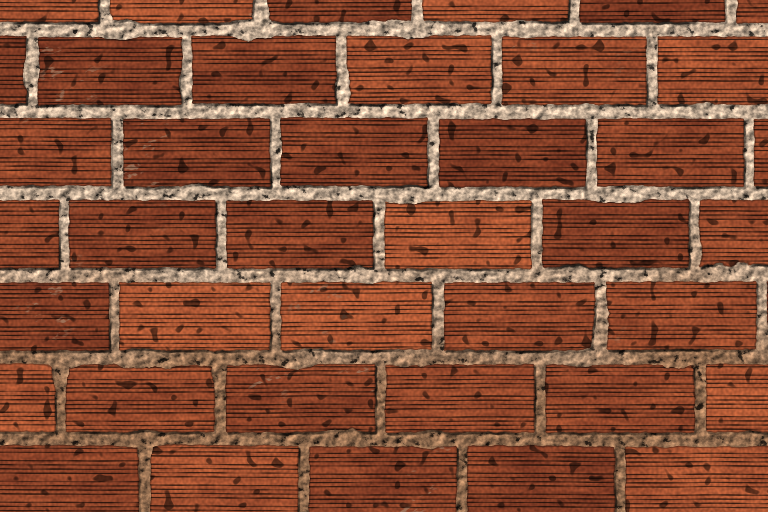
Write a Shadertoy shader that draws this texture.

```glsl
// A wall of grooved clay bricks in seven running courses with rough mortar.
// Each brick is a ragged box distance; hashes vary its tone, tilt and smears.
// Gradient noise gives the mortar relief, the worn grooves and the scrapes.

float hash(vec2 p) {
    vec3 q = fract(p.xyx * vec3(0.1031, 0.1030, 0.0973));
    q += dot(q, q.yzx + 33.33);
    return fract((q.x + q.y) * q.z);
}

vec2 gradientAt(vec2 cell) {
    float angle = 6.2832 * hash(cell + 57.0);
    return vec2(cos(angle), sin(angle));
}

float noise(vec2 p) {
    vec2 i = floor(p), f = fract(p);
    vec2 u = f * f * f * (f * (f * 6.0 - 15.0) + 10.0);
    vec2 e = vec2(0.0, 1.0);
    float low = mix(dot(gradientAt(i), f), dot(gradientAt(i + e.yx), f - e.yx), u.x);
    float high = mix(dot(gradientAt(i + e), f - e), dot(gradientAt(i + e.yy), f - e.yy), u.x);
    return 1.4 * mix(low, high, u.y);
}

float fbm(vec2 p) {
    float sum = 0.0, amplitude = 0.5;
    for (int i = 0; i < 4; i++) {
        sum += amplitude * noise(p);
        p = mat2(1.6, 1.2, -1.2, 1.6) * p + 7.3;
        amplitude *= 0.5;
    }
    return sum;
}

// Signed distance to the nearest brick; also its id and local position
float brickDistance(vec2 p, out vec2 id, out vec2 local) {
    // Each course has its own joint position and brick pitch
    const float joint[7] = float[7](0.902, 0.742, 0.855, 0.740, 0.846, 0.668, 0.816);
    const float pitch[7] = float[7](0.3095, 0.3125, 0.3160, 0.3075, 0.3085, 0.3030, 0.3060);
    float course = clamp(floor((p.y - 0.1426) / 0.16) + 1.0, 0.0, 6.0);
    int c = int(course);
    float along = (p.x - joint[c]) / pitch[c];
    id = vec2(floor(along) + 10.0, course);
    local = vec2((along - floor(along) - 0.5) * pitch[c], p.y - 0.0626 - 0.16 * course);

    // Slight shift and tilt per brick
    local += 0.003 * (vec2(hash(id + 3.1), hash(id + 8.7)) - 0.5);
    local.y += 0.012 * (hash(id + 5.3) - 0.5) * local.x;
    vec2 q = abs(local) - vec2(0.5 * pitch[c] - 0.0105, 0.0665) + 0.003;
    float box = length(max(q, 0.0)) + min(max(q.x, q.y), 0.0) - 0.003;

    // Chipped edges and mortar lapping over the face
    float lap = smoothstep(0.2, 0.7, noise(p * 9.0 + 4.0));
    return box + 0.004 * fbm(p * 42.0) + 0.011 * lap * (0.6 + fbm(p * 30.0));
}

vec3 mortarColor(vec2 p) {
    vec2 q = p * vec2(48.0, 56.0);
    float height = fbm(q);
    float relief = height - fbm(q + vec2(-0.28, 0.32));
    float paleness = smoothstep(0.2, 0.62, p.y + 0.15 * noise(p * 4.0));
    vec3 color = mix(vec3(0.55, 0.41, 0.30), vec3(0.74, 0.65, 0.56), paleness);
    color *= 1.0 + 0.9 * relief + 0.15 * noise(p * 170.0);
    // Scattered open cracks
    return color * mix(0.35, 1.0, smoothstep(-0.42, -0.22, height));
}

vec3 brickColor(vec2 p, vec2 id, vec2 local, float pixel) {
    // Fired tone, different on every brick, with soft streaks
    float tone = hash(id * 1.7 + 2.0) * 0.85 + 0.25;
    tone += 0.55 * fbm(p * vec2(7.0, 16.0)) + 0.25 * noise(p * vec2(18.0, 120.0));
    vec3 color = mix(vec3(0.43, 0.19, 0.12), vec3(0.69, 0.35, 0.21), clamp(tone, -0.3, 1.15));

    // Extruded grooves, with every fifth one left out
    float g = 123.0 * (local.y + 0.0008 * noise(vec2(p.x * 9.0, id.y)));
    float blur = max(0.1, 123.0 * pixel) * 0.5;
    float groove = 1.0 - smoothstep(0.17 - blur, 0.17 + blur, abs(fract(g) - 0.5));
    groove *= step(0.5, mod(floor(g) + floor(5.0 * hash(id + 1.9)), 5.0));
    groove *= clamp(0.8 + 0.7 * noise(p * vec2(22.0, 60.0)), 0.2, 1.0);
    color *= 1.0 - 0.66 * groove;
    color *= 1.0 + 0.18 * noise(p * 150.0);

    // Pale mortar scraped diagonally over some bricks
    vec2 slant = vec2(p.x * 0.9 + p.y * 0.45, p.y - p.x * 0.35);
    float scrape = smoothstep(0.16, 0.34, fbm(slant * vec2(16.0, 48.0)));
    scrape *= smoothstep(0.12, 0.45, noise(p * 5.5 + id * 3.0)) * step(0.45, hash(id + 6.6));
    scrape *= smoothstep(-0.25, 0.2, noise(p * vec2(80.0, 130.0))) * (1.0 - 0.5 * groove);
    color = mix(color, vec3(0.64, 0.50, 0.40), 0.75 * scrape);

    // Small dark pits
    return color * (1.0 - 0.5 * smoothstep(0.42, 0.6, noise(p * 38.0 + 9.0)));
}

void mainImage(out vec4 fragColor, in vec2 fragCoord) {
    float pixel = 1.0 / iResolution.y;
    vec2 p = fragCoord * pixel;
    vec2 id, local, otherId, otherLocal;
    float d = brickDistance(p, id, local);

    // Brick edges cast a broken shadow down and to the right
    float caster = brickDistance(p + vec2(-0.0035, 0.0045), otherId, otherLocal);
    float shadow = 1.0 - smoothstep(-0.002, 0.002, caster);
    shadow *= clamp(0.6 + 1.1 * noise(p * 13.0 + 2.0), 0.1, 1.0);
    vec3 mortar = mortarColor(p) * (1.0 - 0.78 * shadow);

    vec3 brick = brickColor(p, id, local, pixel);
    brick *= mix(0.62, 1.0, smoothstep(0.0, 0.004, -d));
    vec3 color = mix(brick, mortar, smoothstep(-0.6 * pixel, 0.6 * pixel, d));
    fragColor = vec4(clamp(color, 0.0, 1.0), 1.0);
}
```
